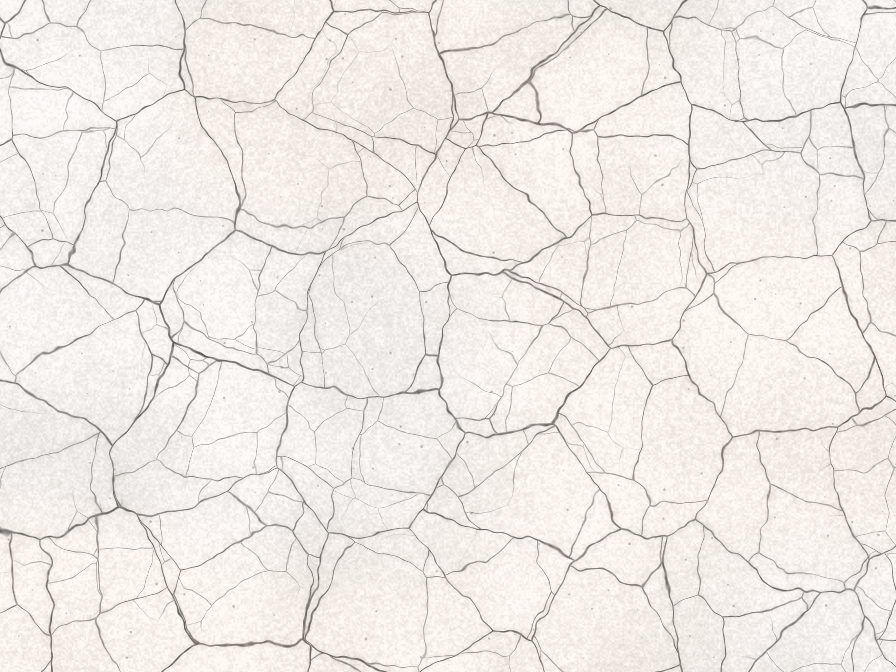
A Shadertoy shader for this texture:

```glsl
const vec3 PLASTER_LIGHT = vec3(0.988, 0.969, 0.957);
const vec3 PLASTER_MID   = vec3(0.940, 0.920, 0.904);
const vec3 WARM_TINT     = vec3(1.005, 0.996, 0.989);
const vec3 COOL_TINT     = vec3(0.995, 1.000, 1.004);
const vec3 CRACK_COLOR   = vec3(0.33, 0.315, 0.295);

float hash1(vec2 p) {
    vec3 q = fract(p.xyx * 0.1031);
    q += dot(q, q.yzx + 33.33);
    return fract((q.x + q.y) * q.z);
}

vec2 hash2(vec2 p) {
    return vec2(hash1(p), hash1(p + vec2(71.3, 19.7)));
}

float noise(vec2 p) {
    vec2 i = floor(p), f = fract(p);
    f = f * f * (3.0 - 2.0 * f);
    return mix(mix(hash1(i), hash1(i + vec2(1, 0)), f.x),
               mix(hash1(i + vec2(0, 1)), hash1(i + vec2(1, 1)), f.x), f.y);
}

float fbm(vec2 p) {
    float sum = 0.0, amp = 0.5;
    for (int i = 0; i < 4; i++) {
        sum += amp * noise(p);
        p = p * 2.03 + 11.7;
        amp *= 0.5;
    }
    return sum / 0.9375;
}

vec2 warp(vec2 p, float freq, float amount) {
    return amount * (vec2(noise(p * freq), noise(p * freq + 43.1)) - 0.5);
}

// Voronoi plates: x = distance to the nearest border, yz = plate id
vec3 plates(vec2 p) {
    vec2 cell = floor(p), f = fract(p);
    vec2 nearest = vec2(0), home = vec2(0);
    float best = 9.0;
    for (int y = -1; y <= 1; y++)
    for (int x = -1; x <= 1; x++) {
        vec2 g = vec2(x, y);
        vec2 r = g + 0.08 + 0.84 * hash2(cell + g) - f;
        float d = dot(r, r);
        if (d < best) { best = d; nearest = r; home = g; }
    }
    float border = 9.0;
    for (int y = -2; y <= 2; y++)
    for (int x = -2; x <= 2; x++) {
        vec2 g = home + vec2(x, y);
        vec2 r = g + 0.08 + 0.84 * hash2(cell + g) - f;
        vec2 gap = r - nearest;
        if (dot(gap, gap) > 1e-5)
            border = min(border, dot(0.5 * (nearest + r), normalize(gap)));
    }
    return vec3(border, cell + home);
}

// Soft-edged line of a given half width
float line(float dist, float halfWidth, float px) {
    return clamp((halfWidth - dist) / px + 0.5, 0.0, 1.0);
}

// Sparse round pits, one candidate per grid cell
float pits(vec2 p, float scale, float px) {
    vec2 cell = floor(p * scale), f = fract(p * scale);
    float size = hash1(cell + 5.5);
    float dist = length(f - 0.2 - 0.6 * hash2(cell)) / scale;
    return step(0.75, size) * line(dist, 0.002 * fract(size * 37.0), px);
}

void mainImage(out vec4 fragColor, in vec2 fragCoord) {
    float px = 1.0 / iResolution.y;
    vec2 p = fragCoord * px;

    // Plaster with broad stains and fine grain
    float stain = fbm(p * 6.0 + 3.0);
    float grain = noise(p * 370.0) + 0.5 * noise(p * 170.0) - 0.75;
    float tone = 0.46 + 1.9 * (stain - 0.5) + 1.7 * grain;
    vec3 color = mix(PLASTER_MID, PLASTER_LIGHT, clamp(tone, -1.4, 1.2));
    color *= mix(COOL_TINT, WARM_TINT, smoothstep(0.3, 0.7, noise(p * 2.3 + 8.0)));

    // Bent and jagged crack paths
    vec2 q = p + warp(p, 7.0, 0.045) + warp(p, 30.0, 0.011) + warp(p, 80.0, 0.005);

    // Each level of cracks splits the plates of the level above
    const float bigScale = 4.8, midScale = 6.2, fineScale = 9.0;
    vec3 big  = plates(q * bigScale + 2.0);
    vec3 mid  = plates(q * midScale + 19.0 * hash2(big.yz));
    vec2 inner = q + warp(p, 17.0, 0.014);
    vec3 fine = plates(inner * fineScale + 23.0 * hash2(mid.yz + big.yz * 7.0));
    float bigDist = big.x / bigScale;
    float midDist = mid.x / midScale;
    float fineDist = fine.x / fineScale;

    // Uneven openings; hairlines fade in and out
    float opening = noise(p * 13.0 + 31.0);
    float bigCrack  = line(bigDist, mix(0.0006, 0.0016, opening), px);
    float midCrack  = line(midDist, mix(0.0004, 0.0013, opening), px);
    float fineCrack = line(fineDist, 0.0006, px);
    bigCrack  *= mix(0.75, 1.0, noise(p * 8.0 + 15.0));
    midCrack  *= mix(0.5, 1.0, noise(p * 9.0 + 5.0));
    fineCrack *= 0.6 * smoothstep(0.36, 0.56, noise(p * 6.0 + 57.0));
    float crack = max(bigCrack, max(midCrack, fineCrack));
    crack *= mix(0.6, 1.0, noise(p * 150.0));

    // Dusty shade beside the cracks, then pits and cracks
    float shade = exp(-bigDist * 230.0) + 0.7 * exp(-midDist * 260.0);
    color *= 1.0 - 0.09 * shade * noise(p * 120.0 + 9.0);
    color = mix(color, CRACK_COLOR, 0.35 * pits(p, 28.0, px));
    color = mix(color, CRACK_COLOR, crack);

    fragColor = vec4(clamp(color, 0.0, 1.0), 1.0);
}
```
